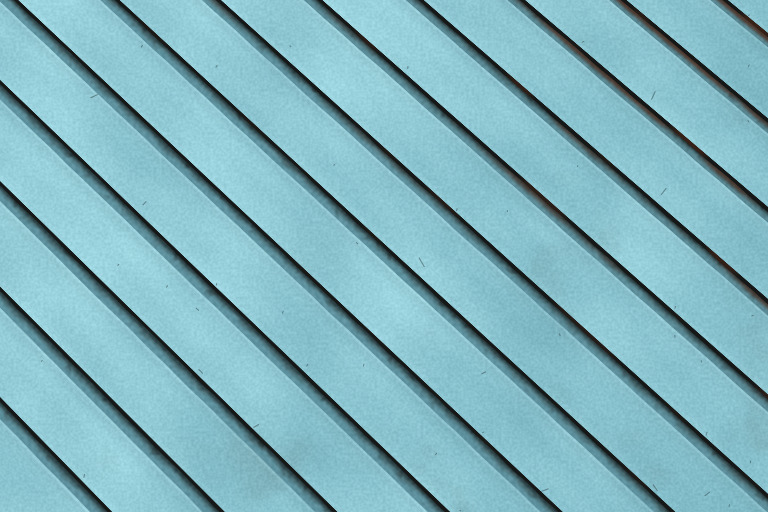
Write a WebGL 1 fragment shader that draws this texture.

```glsl
precision highp float;
// Painted diagonal slats: a slightly fanned slat coordinate repeats a profile
// of flat face, bevel and dark gap. Gradient noise adds clouded paint, grain
// and rust; hashed cells scatter small scratches and chips.
uniform vec2 u_resolution;

const vec3 PAINT_LIGHT = vec3(0.625, 0.845, 0.885);
const vec3 PAINT_DEEP = vec3(0.475, 0.705, 0.755);
const vec3 BEVEL_TEAL = vec3(0.37, 0.57, 0.62);
const vec3 BEVEL_SHADE = vec3(0.23, 0.33, 0.345);
const vec3 GAP_BLACK = vec3(0.085, 0.095, 0.09);
const vec3 RUST = vec3(0.36, 0.22, 0.16);
const vec2 ALONG = vec2(0.728, 0.686);
const float BEVEL_START = 0.81;
const float GAP_START = 0.962;

float hash(vec2 p) {
  vec3 q = fract(vec3(p.xyx) * 0.1031);
  q += dot(q, q.yzx + 33.33);
  return fract((q.x + q.y) * q.z);
}

float cornerSlope(vec2 cell, vec2 offset) {
  float angle = 6.2832 * hash(cell);
  return dot(vec2(cos(angle), sin(angle)), offset);
}

// Gradient noise, roughly -0.7 to 0.7
float noise(vec2 p) {
  vec2 i = floor(p);
  vec2 f = p - i;
  vec2 u = f * f * f * (f * (f * 6.0 - 15.0) + 10.0);
  vec2 e = vec2(1.0, 0.0);
  float low = mix(cornerSlope(i, f), cornerSlope(i + e, f - e), u.x);
  float high = mix(cornerSlope(i + e.yx, f - e.yx),
                   cornerSlope(i + e.xx, f - e.xx), u.x);
  return mix(low, high, u.y);
}

float fbm(vec2 p) {
  float sum = 0.0;
  float gain = 0.6;
  for (int octave = 0; octave < 4; octave++) {
    sum += gain * noise(p);
    p = mat2(1.6, 1.2, -1.2, 1.6) * p + 7.3;
    gain *= 0.5;
  }
  return sum;
}

float segmentDistance(vec2 p, vec2 halfSpan) {
  float t = clamp(dot(p, halfSpan) / dot(halfSpan, halfSpan), -1.0, 1.0);
  return length(p - halfSpan * t);
}

// One randomly present, randomly turned stroke per cell
float scratches(vec2 p, float cells, float chance, float span, float px) {
  vec2 q = p * cells;
  vec2 cell = floor(q);
  vec2 center = 0.3 + 0.4 * vec2(hash(cell + 11.0), hash(cell + 23.0));
  float angle = 0.3 + 2.2 * hash(cell + 37.0);
  vec2 halfSpan = span * (0.3 + hash(cell + 51.0)) * vec2(cos(angle), -sin(angle));
  float d = segmentDistance(q - cell - center, halfSpan) / cells;
  float present = step(hash(cell + 5.0), chance);
  return present * (1.0 - smoothstep(0.0, 0.0006 + 0.8 * px, d));
}

// Count of slats from the left top corner; lines spread toward the right
float slatCoordinate(vec2 p) {
  return (p.x - 0.0195 - 1.062 * p.y) / (0.198 + 0.022 * p.y) - 0.075;
}

vec3 facePaint(vec2 p, float id, float across, float px) {
  float clouds = fbm(p * 3.2 + id * 0.13);
  float streaks = noise(vec2(dot(p, ALONG) * 5.0, across * 3.0 + id * 9.0));
  float glow = 0.80 - 0.26 * p.x - 0.10 * p.y + 0.12 * (hash(vec2(id + 20.0, 3.0)) - 0.5);
  float tone = glow + 0.75 * clouds + 0.25 * streaks;
  vec3 color = mix(PAINT_DEEP, PAINT_LIGHT, clamp(tone, -0.1, 1.15));
  // Dull stains, mostly at the lower right
  float stain = smoothstep(0.12, 0.5, fbm(p * 5.0 + 31.0));
  color = mix(color, vec3(0.42, 0.58, 0.60), stain * 0.4 * smoothstep(0.5, 1.9, p.x + p.y));
  color += 0.025 * noise(p * 95.0) + 0.055 * noise(p * 190.0);
  float marks = max(scratches(p, 9.0, 0.13, 0.07, px), scratches(p + 3.7, 21.0, 0.07, 0.03, px));
  return mix(color, BEVEL_SHADE, 0.55 * marks);
}

vec3 bevelPaint(vec2 p, float t, float depth) {
  float wear = fbm(p * 22.0 + 4.0);
  float shade = smoothstep(0.2, 0.9, t + 0.4 * wear) * 0.85 + 0.3 * depth - 0.1;
  vec3 color = mix(BEVEL_TEAL, BEVEL_SHADE, clamp(shade, 0.0, 1.1));
  color *= 1.0 - 0.4 * smoothstep(0.6, 1.0, t);
  color += 0.06 * noise(p * 130.0);
  float grime = smoothstep(0.25, 0.5, noise(p * 48.0));
  color = mix(color, GAP_BLACK, grime * 0.4 * t);
  float rust = smoothstep(-0.05, 0.3, fbm(p * 4.0 + 17.0) + 0.45 * depth - 0.25);
  return mix(color, RUST, rust * depth * smoothstep(0.2, 0.8, t) * 0.7);
}

void main() {
  float px = 1.0 / u_resolution.y;
  vec2 p = vec2(gl_FragCoord.x, u_resolution.y - gl_FragCoord.y) * px;
  float slat = slatCoordinate(p);
  float id = floor(slat);
  float across = slat - id;
  float soft = 7.3 * px;
  float depth = smoothstep(-2.0, 6.0, id + 0.5 * p.x);

  // Face with a pale ridge beside the bevel and a lit lip beside the gap
  vec3 color = facePaint(p, id, across, px);
  float bevelStart = BEVEL_START + 0.025 * depth + 0.008 * noise(p * 14.0);
  float ridge = exp(-pow((across - bevelStart + 0.018) / 0.016, 2.0));
  float lip = exp(-pow((across - 0.04) / 0.03, 2.0));
  color *= 1.0 - 0.05 * smoothstep(0.6, bevelStart, across);
  color += 0.055 * ridge + 0.02 * lip;

  // Bevel falling into the gap, whose far edge wraps to the next slat
  float t = clamp((across - bevelStart) / (GAP_START - bevelStart), 0.0, 1.0);
  float bevel = smoothstep(-0.5 * soft, 0.5 * soft, across - bevelStart);
  color = mix(color, bevelPaint(p, t, depth), bevel);
  float gapStart = GAP_START - 0.012 * depth + 0.012 * noise(p * 18.0);
  float gap = max(smoothstep(-0.6 * soft, 0.6 * soft, across - gapStart),
                  1.0 - smoothstep(0.0, 0.8 * soft, across));
  vec3 gapColor = mix(GAP_BLACK, RUST * 0.6, depth * smoothstep(0.1, 0.4, noise(p * 9.0)));
  gl_FragColor = vec4(mix(color, gapColor, gap), 1.0);
}
```
